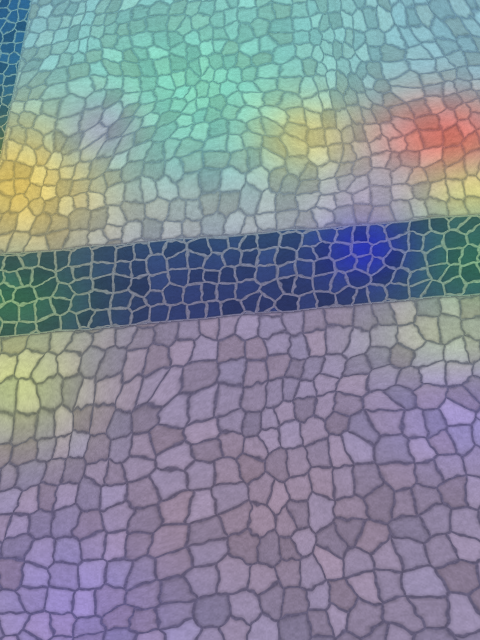
Write a Shadertoy shader that draws this texture.

```glsl
const float SIZE_FALLOFF = 0.023;   // stones shrink with distance

float hash(vec2 p) {
    return fract(sin(dot(p, vec2(127.1, 311.7))) * 43758.5453);
}

float noise(vec2 p) {
    vec2 i = floor(p), f = fract(p);
    f = f * f * (3.0 - 2.0 * f);
    return mix(mix(hash(i), hash(i + vec2(1, 0)), f.x),
               mix(hash(i + vec2(0, 1)), hash(i + vec2(1, 1)), f.x), f.y);
}

vec2 stoneCentre(vec2 cell, float seed) {
    vec2 random = vec2(hash(cell + seed), hash(cell + seed + 57.3));
    return cell + 0.5 + (random - 0.5) * vec2(0.68, 0.5);
}

// Distance to the nearest joint (x) and the cell of the stone (yz)
vec3 cobbles(vec2 q, float seed) {
    vec2 base = floor(q), nearCell = base, nearOffset = vec2(0);
    float nearest = 9.0;
    for (int j = -1; j <= 1; j++)
    for (int i = -1; i <= 1; i++) {
        vec2 cell = base + vec2(i, j);
        vec2 offset = stoneCentre(cell, seed) - q;
        float d = dot(offset, offset);
        if (d < nearest) { nearest = d; nearCell = cell; nearOffset = offset; }
    }
    float joint = 9.0;
    for (int j = -2; j <= 2; j++)
    for (int i = -2; i <= 2; i++) {
        vec2 cell = nearCell + vec2(i, j);
        vec2 offset = stoneCentre(cell, seed) - q;
        vec2 gap = offset - nearOffset;
        if (dot(gap, gap) > 0.0001)
            joint = min(joint, dot(0.5 * (offset + nearOffset), normalize(gap)));
    }
    return vec3(joint, nearCell);
}

// Rows counted from a border, with stone size changing by distance
vec2 recedingGrid(float x, float d, float borderSize) {
    float size = borderSize - SIZE_FALLOFF * d;
    vec2 q = vec2((x - 0.375) / size, log(borderSize / size) / SIZE_FALLOFF);
    float bend = smoothstep(0.5, 4.0, abs(q.y));
    vec2 sway = vec2(noise(q * 0.23 + 3.0), noise(q * 0.2 + 19.0)) - 0.5;
    return q + bend * sway * 1.8;
}

vec3 glow(vec3 colour, vec2 p, vec2 centre, vec2 radius, vec3 tint, float amount) {
    vec2 d = (p - centre) / radius;
    return mix(colour, tint, amount * exp(-dot(d, d)));
}

// Coloured light spread over the paving
vec3 lightField(vec2 p) {
    vec3 c = mix(vec3(0.54, 0.50, 0.61), vec3(0.51, 0.67, 0.72), smoothstep(0.5, 0.85, p.y));
    // far side
    c = glow(c, p, vec2(0.34, 0.675), vec2(0.30, 0.06), vec3(0.63, 0.64, 0.66), 0.8);
    c = glow(c, p, vec2(0.30, 0.87), vec2(0.22, 0.15), vec3(0.48, 0.80, 0.69), 0.85);
    c = glow(c, p, vec2(0.42, 1.00), vec2(0.15, 0.10), vec3(0.50, 0.76, 0.72), 0.6);
    c = glow(c, p, vec2(0.02, 0.71), vec2(0.14, 0.11), vec3(0.85, 0.75, 0.40), 0.95);
    c = glow(c, p, vec2(0.16, 0.80), vec2(0.06, 0.05), vec3(0.56, 0.58, 0.66), 0.8);
    c = glow(c, p, vec2(0.48, 0.785), vec2(0.08, 0.06), vec3(0.80, 0.78, 0.50), 0.85);
    c = glow(c, p, vec2(0.70, 0.785), vec2(0.13, 0.07), vec3(0.83, 0.45, 0.41), 0.95);
    c = glow(c, p, vec2(0.75, 0.70), vec2(0.10, 0.05), vec3(0.80, 0.74, 0.46), 0.85);
    c = glow(c, p, vec2(0.58, 0.69), vec2(0.07, 0.05), vec3(0.66, 0.60, 0.68), 0.7);
    // dark band
    c = glow(c, p, vec2(0.00, 0.53), vec2(0.15, 0.07), vec3(0.60, 0.76, 0.52), 0.9);
    c = glow(c, p, vec2(0.75, 0.59), vec2(0.12, 0.09), vec3(0.58, 0.76, 0.55), 0.9);
    c = glow(c, p, vec2(0.57, 0.61), vec2(0.07, 0.05), vec3(0.46, 0.42, 0.82), 0.8);
    // near side
    c = glow(c, p, vec2(0.02, 0.40), vec2(0.12, 0.10), vec3(0.70, 0.74, 0.50), 0.9);
    c = glow(c, p, vec2(0.72, 0.47), vec2(0.13, 0.06), vec3(0.66, 0.72, 0.58), 0.75);
    c = glow(c, p, vec2(0.72, 0.34), vec2(0.12, 0.08), vec3(0.57, 0.53, 0.76), 0.7);
    c = glow(c, p, vec2(0.12, 0.05), vec2(0.15, 0.14), vec3(0.54, 0.49, 0.76), 0.7);
    return glow(c, p, vec2(0.38, 0.20), vec2(0.25, 0.12), vec3(0.56, 0.49, 0.56), 0.6);
}

void mainImage(out vec4 fragColor, in vec2 fragCoord) {
    vec2 p = fragCoord / iResolution.y;
    float wobble = 0.004 * (noise(p * 22.0) - 0.5);
    float bandTop = 0.603 + 0.083 * p.x + wobble;
    float bandBottom = 0.473 + 0.090 * p.x + wobble;
    float above = p.y - bandTop, below = p.y - bandBottom;
    float strip = 0.05 - 0.2 * (1.0 - p.y) - p.x;
    bool inStrip = strip > 0.0 && above > 0.0;
    bool inBand = above < 0.0 && below > 0.0;
    bool dark = inStrip || inBand;

    // Stone layout of each region
    vec2 q = recedingGrid(p.x, below, 0.0335);
    float size = 0.0335 - SIZE_FALLOFF * below, seed = 11.0;
    if (inStrip) {
        q = vec2(strip, p.y) / 0.017; size = 0.017; seed = 83.0;
    } else if (inBand) {
        q = vec2(p.x / 0.029, 5.0 * below / (bandTop - bandBottom)); size = 0.028; seed = 41.0;
    } else if (above > 0.0) {
        q = recedingGrid(p.x, above, 0.030); size = 0.030 - SIZE_FALLOFF * above; seed = 29.0;
    }
    vec2 rough = vec2(noise(q * 4.0), noise(q * 4.0 + 31.0)) - 0.5;
    vec3 stone = cobbles(q + 0.13 * rough, seed);
    float border = min(abs(above), abs(below));
    if (above > 0.0) border = min(border, abs(strip));
    float joint = min(stone.x, border / size);

    // Stone faces, grain and joints
    float shade = hash(stone.yz + seed + 7.0) - 0.5;
    float grain = noise(q * vec2(5.0, 9.0) + stone.yz * 3.7) + noise(q * 17.0) - 1.0;
    vec3 light = lightField(p);
    vec3 face = dark ? pow(light, vec3(1.6)) * vec3(0.50, 0.68, 0.90) : light;
    face *= 1.02 + (dark ? 0.22 : 0.20) * shade + 0.07 * grain;
    if (!dark) face += vec3(0.025, 0.0, -0.025) * (hash(stone.yz + seed + 91.0) - 0.4);
    face *= mix(0.90, 1.02, smoothstep(0.03, 0.18, joint));
    float depth = mix(0.72, 0.84, smoothstep(0.4, 0.8, p.y));
    vec3 grout = light * (dark ? vec3(0.86, 0.90, 0.92) : depth * vec3(0.98, 1.0, 1.06));
    grout *= 1.0 + 0.12 * grain;
    float halfGap = dark ? 0.075 : 0.048;
    float blur = 0.9 / (iResolution.y * size);
    fragColor = vec4(mix(grout, face, smoothstep(halfGap - blur, halfGap + blur, joint)), 1.0);
}
```
